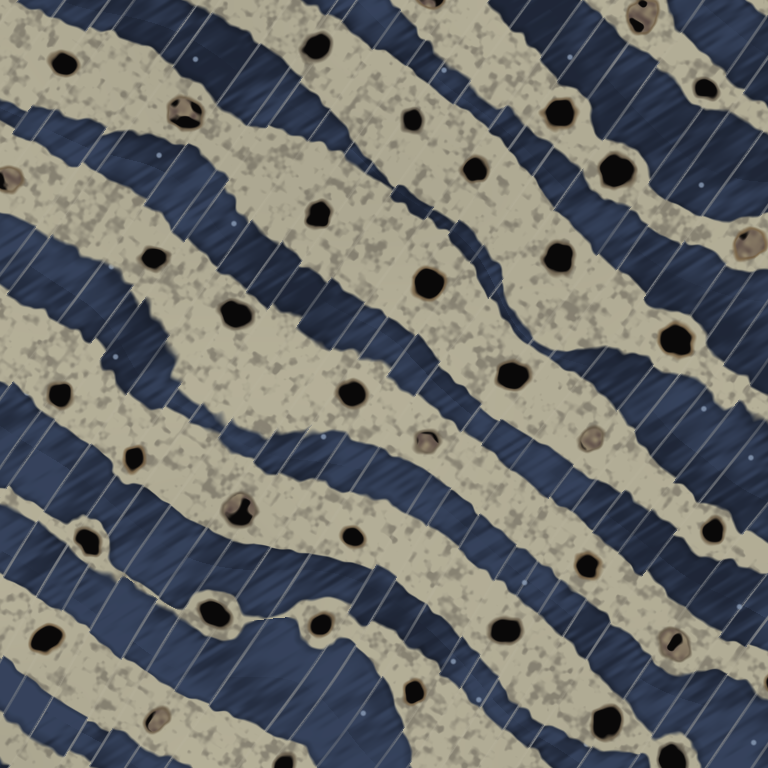
This texture is drawn by a Shadertoy shader. Its source:

```glsl
const float PERIOD = 0.165;
const float PORE_STEP = 0.17;

float hash(vec2 p) {
    vec3 v = fract(p.xyx * 0.1031);
    v += dot(v, v.yzx + 33.33);
    return fract((v.x + v.y) * v.z);
}

float noise(vec2 p) {
    vec2 i = floor(p), f = fract(p);
    f = f * f * (3.0 - 2.0 * f);
    return mix(mix(hash(i), hash(i + vec2(1, 0)), f.x),
               mix(hash(i + vec2(0, 1)), hash(i + vec2(1, 1)), f.x), f.y);
}

// Sideways drift of the bands
float drift(vec2 q) {
    return 0.15 * (noise(q * vec2(3.6, 2.4) + 7.0) - 0.5)
         + 0.035 * (noise(q * 8.0 + 31.0) - 0.5);
}

// Nearest pore: edge distance, centre distance, two random traits
vec4 nearestPore(vec2 q, float across) {
    vec2 cell = vec2(floor(q.x / PORE_STEP), round(across / PERIOD));
    vec4 best = vec4(1.0);
    for (int j = -1; j <= 1; j++)
    for (int i = -1; i <= 1; i++) {
        vec2 id = cell + vec2(i, j);
        float along = (id.x + 0.15 + 0.7 * hash(id + 11.0)) * PORE_STEP;
        float base = id.y * PERIOD + 0.025 * (hash(id + 23.0) - 0.5);
        vec2 centre = vec2(along, base);
        centre.y = base + drift(centre);
        centre.y = base + drift(centre);
        vec2 d = q - centre;
        float turn = 3.14 * hash(id + 37.0);
        d = mat2(cos(turn), sin(turn), -sin(turn), cos(turn)) * d;
        d.x *= 1.0 + 0.35 * hash(id + 41.0);
        float radius = 0.015 + 0.009 * hash(id + 53.0);
        float edge = length(d) - radius + 0.006 * (noise(q * 90.0) - 0.5);
        if (edge < best.x) best = vec4(edge, length(d), hash(id + 61.0), hash(id + 71.0));
    }
    return best;
}

// Distance to the nearest ray in x, segment number in y
vec2 rays(vec2 q) {
    float r = q.x / 0.047 + 0.5 * noise(q * 3.0);
    float c = floor(r), d = 1.0;
    for (float k = -1.0; k <= 1.0; k++)
        d = min(d, abs(r - c - k - 0.75 * hash(vec2(c + k, 5.0))));
    float segment = c - step(r - c, 0.75 * hash(vec2(c, 5.0)));
    return vec2(d * 0.047, segment);
}

void mainImage(out vec4 fragColor, in vec2 fragCoord) {
    vec2 p = fragCoord / iResolution.y;
    vec2 q = vec2(dot(p, vec2(0.82, -0.57)), dot(p, vec2(0.57, 0.82)));
    float across = q.y - drift(q);
    float row = round(across / PERIOD);
    vec4 pore = nearestPore(q, across);
    vec2 ray = rays(q);

    // Signed band field: positive in the dark fibre
    float side = sign(across - row * PERIOD);
    float halfWidth = 0.035 + 0.085 * (noise(q * vec2(4.0, 6.0) + 3.0) - 0.5);
    float field = abs(across - row * PERIOD) - halfWidth;
    field += 0.013 * (hash(vec2(ray.y, row * 2.0 + side)) - 0.5);
    field += 0.010 * (noise(q * vec2(75.0, 40.0)) - 0.5);
    float halo = pore.x - 0.012 - 0.008 * noise(q * 25.0);
    float blend = max(0.02 - abs(field - halo), 0.0);
    field = min(field, halo) - blend * blend / 0.08;
    float dark = smoothstep(-0.0025, 0.0025, field);

    // Grainy pale tissue
    float grain = 0.5 * noise(q * 95.0) + 0.3 * noise(q * 190.0) + 0.2 * noise(p * 45.0);
    vec3 pale = mix(vec3(0.52, 0.50, 0.44), vec3(0.69, 0.67, 0.58), smoothstep(0.22, 0.53, grain));
    pale *= 0.97 + 0.06 * noise(p * 4.0);

    // Blue fibre, darker to the upper right, with fine scratches
    vec2 cut = vec2(dot(p, vec2(0.85, 0.53)), dot(p, vec2(-0.53, 0.85)));
    float scratch = noise(cut * vec2(28.0, 170.0));
    float tone = 0.75 - 0.5 * dot(p, vec2(0.45, 0.55));
    tone += 0.6 * (noise(q * 11.0) - 0.5) + 0.55 * (scratch - 0.5);
    tone += 0.25 * (hash(vec2(ray.y, row)) - 0.5);
    vec3 fibre = mix(vec3(0.12, 0.15, 0.215), vec3(0.21, 0.26, 0.36), smoothstep(0.1, 0.9, tone));
    fibre *= 1.0 - 0.2 * (1.0 - smoothstep(0.0, 0.012, field));

    // Thin rays crossing the bands
    float line = 1.0 - smoothstep(0.0006, 0.0028, ray.x);
    line *= 0.35 + 0.6 * noise(vec2(ray.y * 3.0, q.y * 14.0));
    fibre = mix(fibre, vec3(0.50, 0.51, 0.52), line);
    pale = mix(pale, vec3(0.73, 0.71, 0.63), 0.35 * line);

    // Sparse bright specks
    vec2 speckId = floor(p * 18.0);
    vec2 speckAt = 0.2 + 0.6 * vec2(hash(speckId + 3.0), hash(speckId + 9.0));
    float speck = 1.0 - smoothstep(0.03, 0.09, length(fract(p * 18.0) - speckAt));
    fibre = mix(fibre, vec3(0.55, 0.62, 0.72), 0.8 * speck * step(0.88, hash(speckId + 17.0)));

    vec3 color = mix(pale, fibre, dark);

    // Pores: brown rim, black hollow, some with debris
    float rim = 1.0 - smoothstep(-0.001, 0.005, pore.x);
    color = mix(color, mix(vec3(0.42, 0.32, 0.20), vec3(0.30, 0.28, 0.25), pore.w), 0.75 * rim);
    float debris = smoothstep(0.45, 0.65, noise(q * 75.0) + 0.9 * (pore.z - 0.65));
    vec3 filling = mix(vec3(0.35, 0.29, 0.27), vec3(0.58, 0.53, 0.43), noise(q * 130.0));
    vec3 hollow = mix(vec3(0.035, 0.03, 0.03), filling, debris * step(0.6, pore.z));
    color = mix(color, hollow, 1.0 - smoothstep(-0.004, 0.0, pore.x));

    fragColor = vec4(color, 1.0);
}
```
